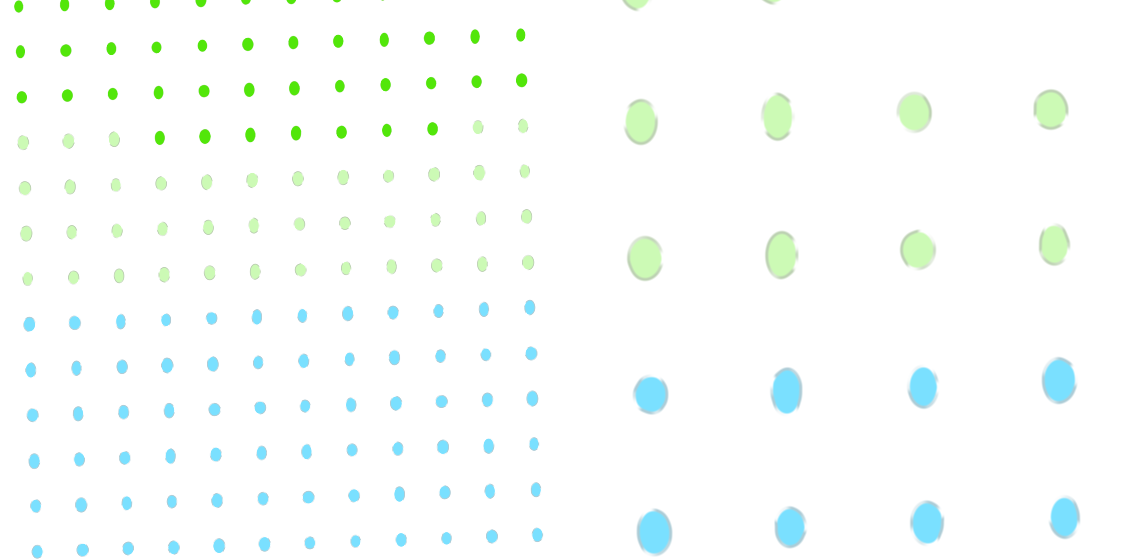
Left, the full canvas; right, a detail of the centre.
Write a WebGL 1 fragment shader that draws this pattern.

```glsl
precision highp float;
// Tilted grid of small upright oval dots in green, pale green and blue bands, with patchy grey rims.

#define PITCH 0.08123               // spacing of the dots
#define TILT 0.0336                 // rotation of the grid in radians
#define FIRST_DOT vec2(0.0336, 0.0112) // from the top left corner
#define DOT_RADII vec2(0.0087, 0.0115)
#define SIZE_VARIATION 0.12
#define JITTER 0.0012
#define RIM_WIDTH 0.0017
#define SOFTNESS 0.0016
#define GREEN vec3(0.32, 0.90, 0.04)
#define PALE_GREEN vec3(0.80, 0.98, 0.71)
#define BLUE vec3(0.48, 0.88, 1.00)
#define RIM_SECTORS 10.0

uniform vec2 u_resolution;

float hash(vec2 p) {
  return fract(sin(dot(p, vec2(127.1, 311.7))) * 43758.5453);
}

// Smooth noise around a dot, periodic in the angle
float angularNoise(vec2 offset, vec2 cell) {
  float turn = atan(offset.y, offset.x + 1e-6) / 6.28318 + 0.5;
  float s = turn * RIM_SECTORS;
  float a = mod(floor(s), RIM_SECTORS);
  float b = mod(a + 1.0, RIM_SECTORS);
  vec2 seed = cell * 17.0;
  return mix(hash(seed + vec2(a, 3.7)), hash(seed + vec2(b, 3.7)), smoothstep(0.0, 1.0, fract(s)));
}

// Approximate signed distance to an ellipse
float ellipseDistance(vec2 p, vec2 radii) {
  float k = length(p / radii);
  return k * (k - 1.0) / max(length(p / (radii * radii)), 1e-4);
}

void main() {
  vec2 p = gl_FragCoord.xy / u_resolution;
  p.y = 1.0 - p.y;
  float soft = max(SOFTNESS, 1.0 / min(u_resolution.x, u_resolution.y)) * 0.5;

  // Nearest grid cell, as column and row counted from the top left
  vec2 across = vec2(cos(TILT), -sin(TILT));
  vec2 down = vec2(sin(TILT), cos(TILT));
  vec2 d = p - FIRST_DOT;
  vec2 cell = floor(vec2(dot(d, across), dot(d, down)) / PITCH + 0.5);
  vec2 center = PITCH * (cell.x * across + cell.y * down);

  // Small differences in place and proportion
  vec2 shift = vec2(hash(cell + 2.3), hash(cell + 7.9)) - 0.5;
  vec2 stretch = vec2(hash(cell + 13.1), hash(cell + 23.7)) - 0.5;
  vec2 offset = d - center - JITTER * shift;
  vec2 radii = DOT_RADII * (1.0 + 2.0 * SIZE_VARIATION * stretch);

  // Bands of colour: the fourth row is green only in its middle columns
  float middle = step(2.5, cell.x) * step(cell.x, 9.5);
  float isGreen = step(cell.y, 2.5 + middle);
  float isBlue = step(6.5, cell.y);
  vec3 fill = mix(mix(PALE_GREEN, GREEN, isGreen), BLUE, isBlue);
  vec3 rim = mix(vec3(0.74, 0.82, 0.70), vec3(0.62, 0.86, 0.48), isGreen);
  rim = mix(rim, vec3(0.68, 0.80, 0.84), isBlue);

  // Filled core with an uneven rim just outside it
  float wear = angularNoise(offset, cell);
  float dist = ellipseDistance(offset, radii) + 0.0010 * (wear - 0.5);
  float core = 1.0 - smoothstep(-soft, soft, dist);
  float outer = 1.0 - smoothstep(-soft, soft, dist - RIM_WIDTH * mix(1.0, 0.5, isGreen));
  float rimAlpha = outer * smoothstep(0.1, 0.7, wear);

  vec3 color = mix(vec3(1.0), rim, rimAlpha);
  color = mix(color, fill, core);
  gl_FragColor = vec4(color, 1.0);
}
```
